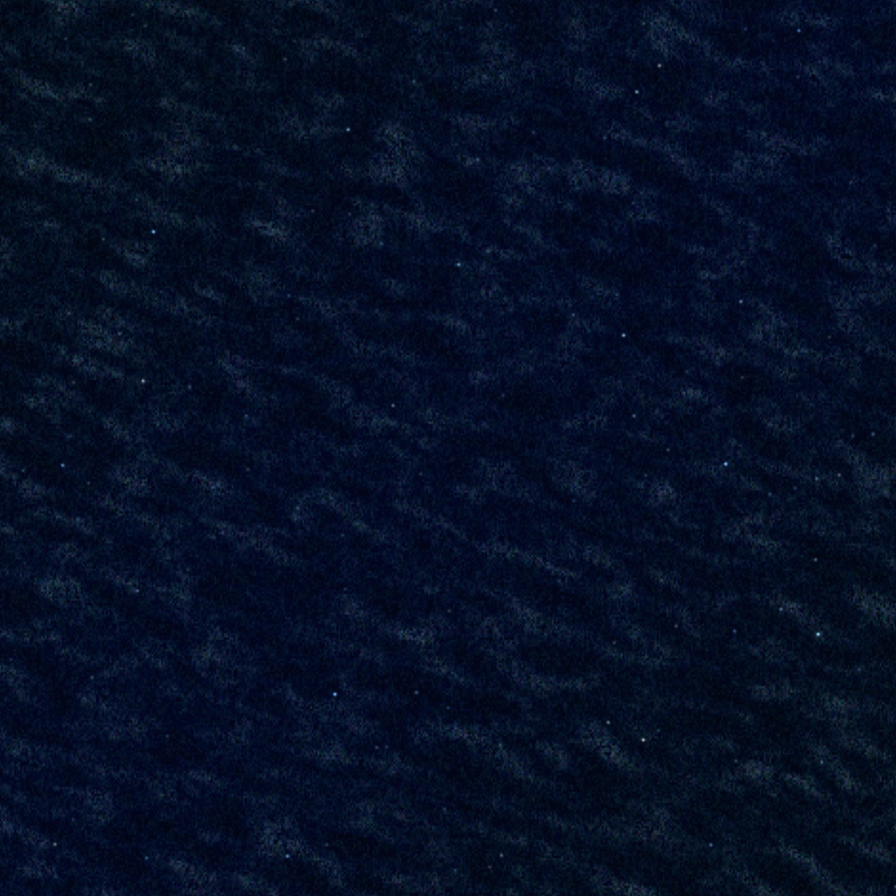
Reproduce this texture procedurally as a WebGL 2 fragment shader.

```glsl
#version 300 es
precision highp float;

uniform vec2 u_resolution;
out vec4 fragColor;

vec3 hash3(vec2 cell) {
    vec3 p = fract(cell.xyx * vec3(0.1031, 0.1030, 0.0973));
    p += dot(p, p.yxz + 33.33);
    return fract((p.xxy + p.yzz) * p.zyx);
}

float cornerSlope(vec2 cell, vec2 offset) {
    return dot(hash3(cell).xy * 2.0 - 1.0, offset);
}

// Signed gradient noise, roughly -0.7 to 0.7
float gradientNoise(vec2 p) {
    vec2 i = floor(p), f = fract(p);
    vec2 w = f * f * f * (f * (f * 6.0 - 15.0) + 10.0);
    float low = mix(cornerSlope(i, f), cornerSlope(i + vec2(1, 0), f - vec2(1, 0)), w.x);
    float high = mix(cornerSlope(i + vec2(0, 1), f - vec2(0, 1)), cornerSlope(i + 1.0, f - 1.0), w.x);
    return mix(low, high, w.y);
}

// Smooth coloured noise, 0 to 1 per channel
vec3 colourNoise(vec2 p) {
    vec2 i = floor(p), f = fract(p);
    f = f * f * (3.0 - 2.0 * f);
    return mix(mix(hash3(i), hash3(i + vec2(1, 0)), f.x),
               mix(hash3(i + vec2(0, 1)), hash3(i + 1.0), f.x), f.y);
}

// Wavelets stretched along a slope that falls to the right
float waveHeight(vec2 uv) {
    vec2 p = vec2(dot(uv, vec2(0.93, -0.36)), dot(uv, vec2(0.36, 0.93)));
    p.y += 0.012 * gradientNoise(uv * 11.0 + 40.0);
    float height = gradientNoise(p * vec2(13.0, 33.0) + 7.0);
    height += 0.75 * gradientNoise(p * vec2(22.0, 52.0) + 90.0);
    return height + 0.45 * gradientNoise(p * vec2(50.0, 90.0) + 150.0);
}

// Sparse glints, one possible per grid cell
vec3 glints(vec2 uv) {
    vec3 sum = vec3(0.0);
    vec2 grid = uv * 26.0;
    for (int y = -1; y <= 1; y++) {
        for (int x = -1; x <= 1; x++) {
            vec2 cell = floor(grid) + vec2(x, y);
            vec3 place = hash3(cell + 300.0);
            vec3 kind = hash3(cell + 500.0);
            float dist = length(grid - cell - place.xy) / 26.0;
            float strength = step(0.82, place.z) * (0.2 + 0.7 * pow(kind.x, 5.0));
            vec3 tint = mix(vec3(0.5, 0.8, 1.0), vec3(0.95, 0.9, 0.75), kind.y * kind.y);
            sum += tint * strength * exp(-dist * dist / 0.0000035);
        }
    }
    return sum;
}

void main() {
    vec2 uv = gl_FragCoord.xy / u_resolution.y;
    float height = waveHeight(uv);
    float crest = smoothstep(-0.15, 0.8, height);
    float trough = smoothstep(0.05, -0.5, height);

    // Bluer along the rising diagonal, greener toward the other corners
    float teal = smoothstep(0.0, 0.9, abs(uv.x - uv.y));
    vec3 colour = mix(vec3(0.000, 0.042, 0.145), vec3(0.004, 0.050, 0.118), teal);
    colour *= 1.0 - 0.22 * trough;
    colour += crest * vec3(0.075, 0.092, 0.085);

    // Fine grain, slightly drawn out vertically and stronger on crests
    vec3 grain = colourNoise(uv * vec2(470.0, 390.0)) - 0.5;
    grain += 0.5 * (colourNoise(uv * vec2(250.0, 150.0) + 700.0) - 0.5);
    grain = mix(vec3(dot(grain, vec3(0.3333))) * 1.6, grain, 0.35);
    colour += grain * (0.085 + 0.16 * crest) * vec3(0.85, 1.0, 1.0);

    // Keep the dark floor of the water from clipping to black
    colour = max(colour, vec3(0.006, 0.018, 0.06)) + glints(uv);
    fragColor = vec4(clamp(colour, 0.0, 1.0), 1.0);
}
```
